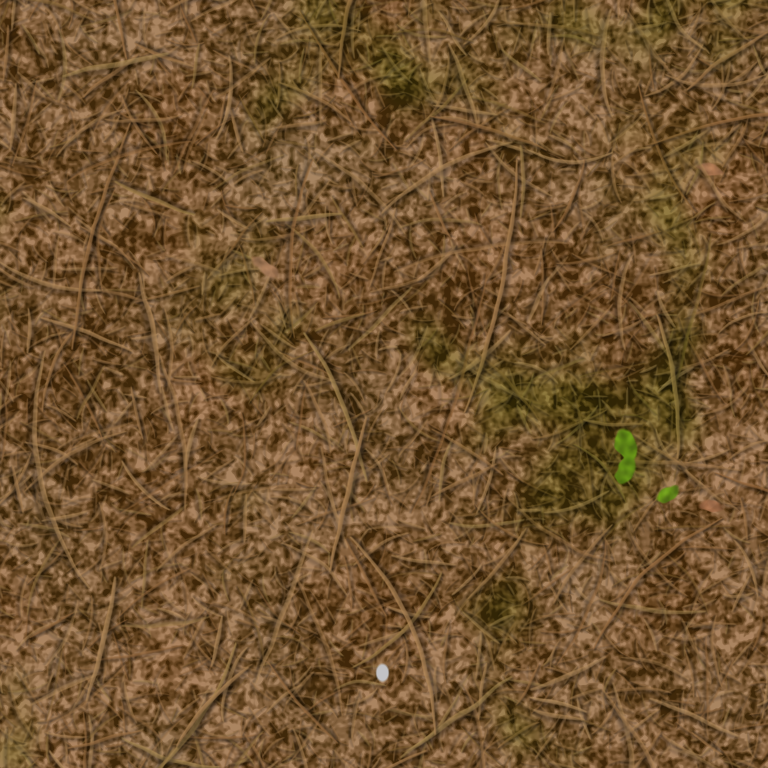
This texture is drawn by a Shadertoy shader. Its source:

```glsl
#define SOFTNESS 0.0013
#define GRAIN_SCALE 85.0
#define GRAIN_CONTRAST 0.78
#define SOIL_LEVEL 0.49
#define STRAW_LAYERS 7
#define FINEST_CELLS 44.0
#define STRAW_WIDTH 0.0013
#define SHADOW_DEPTH 0.38
#define GRASS_CUTOFF 0.13
#define PI 3.14159

vec2 hash2(vec2 p) {
    vec3 q = fract(p.xyx * vec3(0.1031, 0.1030, 0.0973));
    q += dot(q, q.yzx + 33.33);
    return fract((q.xx + q.yz) * q.zy);
}

float cornerSlope(vec2 cell, vec2 corner, vec2 f) {
    return dot(hash2(cell + corner + 200.0) * 2.0 - 1.0, f - corner);
}

float gradientNoise(vec2 p) {
    vec2 i = floor(p), f = fract(p);
    vec2 u = f * f * f * (f * (f * 6.0 - 15.0) + 10.0);
    float low = mix(cornerSlope(i, vec2(0, 0), f), cornerSlope(i, vec2(1, 0), f), u.x);
    float high = mix(cornerSlope(i, vec2(0, 1), f), cornerSlope(i, vec2(1, 1), f), u.x);
    return mix(low, high, u.y);
}

mat2 rotation(float a) {
    return mat2(cos(a), -sin(a), sin(a), cos(a));
}

// Four-stop colour ramp from shade to light
vec3 ramp(float t, vec3 shade, vec3 dim, vec3 body, vec3 light) {
    vec3 c = mix(shade, dim, smoothstep(0.14, 0.36, t));
    c = mix(c, body, smoothstep(0.34, 0.58, t));
    return mix(c, light, smoothstep(0.56, 0.84, t));
}

// Soft ellipse: 1 inside, 0 outside
float blob(vec2 v, vec2 radius) {
    float d = (length(v / radius) - 1.0) * min(radius.x, radius.y);
    return 1.0 - smoothstep(-SOFTNESS, SOFTNESS * 1.5, d);
}

// Where grass and moss grow
float grassCover(vec2 p) {
    float field = gradientNoise(p * 3.4 + 7.3) * 0.8 + gradientNoise(p * 13.0) * 0.4;
    vec2 tuft = rotation(-0.3) * (p - vec2(0.69, 0.49));
    field += 0.55 * exp(-dot(tuft * vec2(6.0, 9.5), tuft * vec2(6.0, 9.5)));
    field += 0.22 * smoothstep(0.6, 0.1, length(p - vec2(0.95, 0.9)));
    return smoothstep(GRASS_CUTOFF, GRASS_CUTOFF + 0.38, field);
}

// Mottled earth with pale bare crust and mossy ground
vec3 ground(vec2 p, float grass) {
    vec2 q = p + 0.006 * vec2(gradientNoise(p * 30.0), gradientNoise(p * 30.0 + 51.0));
    float crust = gradientNoise(p * 4.5 + 31.0);
    float grain = 0.45 * gradientNoise(q * 11.0) + 0.65 * gradientNoise(q * GRAIN_SCALE * 0.45);
    grain += 0.9 * gradientNoise(q * GRAIN_SCALE) + 0.6 * gradientNoise(q * GRAIN_SCALE * 2.0);
    float tone = SOIL_LEVEL + GRAIN_CONTRAST * grain + 0.25 * crust;
    vec3 soil = ramp(tone, vec3(0.25, 0.155, 0.035), vec3(0.38, 0.26, 0.12),
                     vec3(0.52, 0.38, 0.24), vec3(0.67, 0.52, 0.38));
    soil += vec3(0.03, -0.005, -0.01) * gradientNoise(p * 7.0 + 90.0);
    vec3 moss = ramp(tone - 0.08 * grass, vec3(0.17, 0.14, 0.015), vec3(0.30, 0.25, 0.06),
                     vec3(0.42, 0.35, 0.13), vec3(0.54, 0.47, 0.22));
    return mix(soil, moss, grass * 0.9);
}

// One layer of bent, tapering straws, one per grid cell
vec3 addStraws(vec3 col, vec2 p, float layer, float grass) {
    float cells = FINEST_CELLS * pow(0.7, layer);
    float coarse = layer / float(STRAW_LAYERS - 1);
    float soft = SOFTNESS * cells;
    vec2 q = p * cells + layer * 19.7;
    for (int k = 0; k < 9; k++) {
        vec2 id = floor(q) + vec2(k % 3, k / 3) - 1.0;
        vec2 place = hash2(id + layer * 71.0);
        vec2 form = hash2(id + layer * 71.0 + 400.0);
        vec2 look = hash2(id + layer * 71.0 + 900.0);
        vec2 v = rotation((place.x + form.y - 1.1) * PI) * (q - id - place);
        v.y += (look.x - 0.5) * 0.6 * v.x * v.x;
        float halfLength = mix(0.35, 0.88, form.x);
        float along = clamp(v.x / halfLength, -1.0, 1.0);
        float w = (STRAW_WIDTH + 0.0017 * coarse) * cells * mix(0.7, 1.2, look.y);
        w *= 1.0 - 0.6 * along * along;
        float ends = 1.0 - smoothstep(halfLength - 3.0 * soft, halfLength, abs(v.x));
        float strength = ends * step(fract(look.x * 7.0 + form.y), mix(0.85, 0.55, coarse));
        strength *= mix(0.5, 0.85, coarse) * mix(0.6, 1.0, form.y);
        float shadow = 1.0 - smoothstep(0.0, 2.5 * w + soft, abs(v.y + 1.6 * w));
        float blade = 1.0 - smoothstep(w - soft, w + soft, abs(v.y));
        vec3 dry = mix(vec3(0.58, 0.40, 0.23), vec3(0.72, 0.57, 0.38), look.y);
        vec3 fresh = mix(vec3(0.38, 0.33, 0.09), vec3(0.60, 0.53, 0.27), look.y);
        vec3 tint = mix(dry, fresh, clamp(grass * 0.8 + 0.35 * step(0.8, place.y), 0.0, 1.0));
        tint *= 0.95 + 0.12 * clamp(v.y / w, -1.0, 1.0);
        col *= 1.0 - SHADOW_DEPTH * shadow * strength;
        col = mix(col, tint, blade * strength);
    }
    return col;
}

// Sparse withered leaf flakes
vec3 addFlakes(vec3 col, vec2 p) {
    vec2 q = p * 7.0 + 3.0, id = floor(q), r = hash2(id + 640.0);
    vec2 v = rotation((r.x - 0.5) * PI) * (fract(q) - 0.3 - 0.4 * r) / 7.0;
    v += 0.006 * gradientNoise(p * 70.0);
    float flake = blob(v, vec2(0.021, 0.009) * mix(0.6, 1.1, r.y)) * step(0.84, hash2(id + 77.0).x);
    vec3 tint = mix(vec3(0.63, 0.39, 0.25), vec3(0.66, 0.52, 0.40), r.y);
    return mix(col, tint * (1.0 + 0.5 * gradientNoise(p * 90.0)), flake * 0.8);
}

// A small green sprout of three lobes and a pale pebble
vec3 addAccents(vec3 col, vec2 p) {
    for (int k = 0; k < 3; k++) {
        float n = float(k);
        vec2 v = p - vec2(0.815 + 0.027 * n * (n - 1.0), 0.42 - 0.032 * n);
        v += 0.006 * gradientNoise(p * 75.0);
        float lobe = blob(rotation(1.9 - 0.7 * n) * v, vec2(0.021, 0.013) * (1.0 - 0.15 * n));
        col = mix(col, vec3(0.36, 0.53, 0.08) * (1.0 + 0.6 * gradientNoise(p * 80.0)), lobe * 0.9);
    }
    return mix(col, vec3(0.76, 0.76, 0.77), blob(p - vec2(0.498, 0.124), vec2(0.008, 0.011)));
}

void mainImage(out vec4 fragColor, in vec2 fragCoord) {
    vec2 p = fragCoord / iResolution.y;
    float grass = grassCover(p);
    vec3 col = ground(p, grass);
    vec2 wobble = 0.004 * vec2(gradientNoise(p * 22.0), gradientNoise(p * 22.0 + 40.0));
    for (int i = 0; i < STRAW_LAYERS; i++) {
        if (i == 4) col = addFlakes(col, p);
        col = addStraws(col, p + wobble, float(i), grass);
    }
    fragColor = vec4(clamp(addAccents(col, p), 0.0, 1.0), 1.0);
}
```
